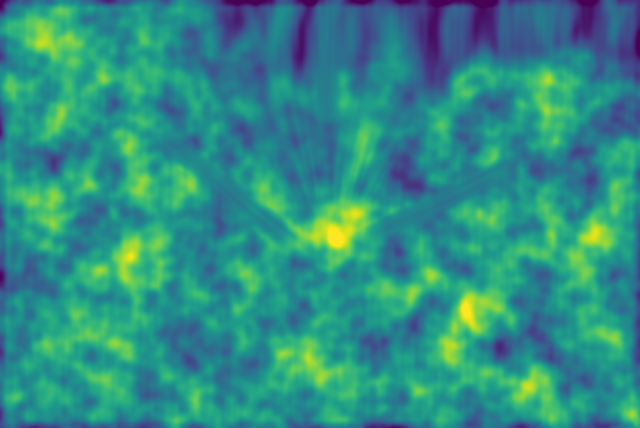
A Shadertoy shader for this texture:

```glsl
// A soft false-colour map: mottled noise runs from violet through teal to yellow.
// A fan of rays, smooth diagonal bands and a dark streaked veil along the top
// are blended into one scalar field, which a polynomial palette then colours.

#define MEAN_LEVEL   0.535
#define GRAIN_SCALE  4.2
#define GRAIN_GAIN   1.0
#define BAND_LEVEL   0.41
#define BAND_WIDTH   0.034
#define FAN_LEVEL    0.43
#define FAN_FOCUS    vec2(0.77, 0.37)
#define VEIL_LEVEL   0.24
#define VEIL_DEPTH   0.15
#define RIM_WIDTH    0.022
#define SEED         vec2(17.3, 41.7)

// Random vector in -1..1 from a grid point
vec2 hashVector(vec2 cell) {
    vec3 h = fract(cell.xyx * vec3(0.1031, 0.1030, 0.0973));
    h += dot(h, h.yzx + 33.33);
    return 2.0 * fract((h.xx + h.yz) * h.zy) - 1.0;
}

float cornerSlope(vec2 cell, vec2 local, vec2 corner) {
    return dot(hashVector(cell + corner), local - corner);
}

// Gradient noise, centred on zero
float noise(vec2 p) {
    p += SEED;
    vec2 cell = floor(p), f = p - cell;
    vec2 u = f * f * f * (f * (f * 6.0 - 15.0) + 10.0);
    vec2 e = vec2(0.0, 1.0);
    return mix(mix(cornerSlope(cell, f, e.xx), cornerSlope(cell, f, e.yx), u.x),
               mix(cornerSlope(cell, f, e.xy), cornerSlope(cell, f, e.yy), u.x), u.y);
}

// Mottling: the second octave is strongest, so patches dominate
float mottle(vec2 p) {
    vec4 gain = vec4(0.29, 0.50, 0.39, 0.20);
    mat2 turn = mat2(0.8, 0.6, -0.6, 0.8);
    float sum = 0.0;
    p *= GRAIN_SCALE;
    for (int i = 0; i < 4; i++) {
        sum += gain[i] * noise(p);
        p = turn * p * 2.0 + 7.1;
    }
    return GRAIN_GAIN * sum;
}

// Smooth band from a to b: x is its mask, y its fine lengthwise lines
vec2 band(vec2 p, vec2 a, vec2 b) {
    vec2 axis = normalize(b - a), d = p - a;
    float along = dot(d, axis) / length(b - a);
    float across = dot(d, vec2(-axis.y, axis.x));
    float mask = 1.0 - smoothstep(0.3 * BAND_WIDTH, BAND_WIDTH, abs(across));
    mask *= smoothstep(-0.1, 0.2, along) * (1.0 - smoothstep(0.8, 1.15, along));
    return vec2(mask, 0.10 * noise(vec2(along * 2.0, across * 65.0)));
}

// Violet, blue, teal, green, yellow
vec3 palette(float t) {
    const vec3 c0 = vec3(0.2777, 0.0054, 0.3341);
    const vec3 c1 = vec3(0.1051, 1.4046, 1.3846);
    const vec3 c2 = vec3(-0.3309, 0.2148, 0.0951);
    const vec3 c3 = vec3(-4.6342, -5.7991, -19.3324);
    const vec3 c4 = vec3(6.2283, 14.1799, 56.6906);
    const vec3 c5 = vec3(4.7764, -13.7451, -65.3530);
    const vec3 c6 = vec3(-5.4355, 4.6459, 26.3124);
    return c0 + t * (c1 + t * (c2 + t * (c3 + t * (c4 + t * (c5 + t * c6)))));
}

void mainImage(out vec4 fragColor, in vec2 fragCoord) {
    vec2 p = fragCoord / iResolution.y;
    float width = iResolution.x / iResolution.y;

    // Mottled ground with faint upright threads
    float grain = mottle(p);
    float threads = noise(p * vec2(70.0, 8.0));
    float level = MEAN_LEVEL + grain + 0.05 * threads;
    level += 0.13 * exp(-90.0 * dot(p - vec2(0.76, 0.48), p - vec2(0.76, 0.48)));

    // Fan of rays rising from the focus
    vec2 ray = p - FAN_FOCUS;
    float angle = atan(ray.x, ray.y), reach = length(ray);
    float fan = (1.0 - smoothstep(0.35, 0.75, abs(angle))) * smoothstep(0.12, 0.25, reach);
    float rays = 0.50 * noise(vec2(angle * 5.0, reach * 5.5))
               + 0.16 * noise(vec2(angle * 16.0, reach * 5.0));
    level = mix(level, FAN_LEVEL + rays + 0.5 * grain, 0.8 * fan);

    // Dark veil along the top, with wavering upright streaks
    vec2 warp = p + 0.05 * vec2(noise(p * 7.0), noise(p * 7.0 + 19.0));
    float fringe = 1.0 - VEIL_DEPTH + 0.16 * noise(vec2(p.x * 9.0, 3.4));
    float veil = smoothstep(fringe - 0.05, fringe + 0.05, warp.y);
    veil *= smoothstep(0.48, 0.56, warp.x);
    float streaks = 0.48 * noise(warp * vec2(13.0, 4.0))
                  + 0.28 * noise(warp * vec2(27.0, 9.0) + 5.0)
                  + 0.06 * threads;
    level = mix(level, VEIL_LEVEL + streaks, veil);

    // Two diagonal bands and one upright band
    vec2 left = band(p, vec2(0.37, 0.69), vec2(0.70, 0.42));
    vec2 right = band(p, vec2(0.85, 0.44), vec2(1.19, 0.61));
    vec2 upright = band(p, vec2(0.765, 0.72), vec2(0.765, 1.06));
    level = mix(level, BAND_LEVEL + left.y, 0.75 * left.x);
    level = mix(level, BAND_LEVEL + right.y, 0.85 * right.x);
    level = mix(level, BAND_LEVEL + upright.y, 0.85 * upright.x);

    // Uneven dark rim
    vec2 inset = min(p, vec2(width, 1.0) - p);
    float rim = 1.0 - smoothstep(0.0, RIM_WIDTH, min(inset.x, inset.y));
    level -= rim * (0.20 + 0.35 * noise(p * 14.0));

    fragColor = vec4(clamp(palette(clamp(level, 0.0, 1.0)), 0.0, 1.0), 1.0);
}
```
